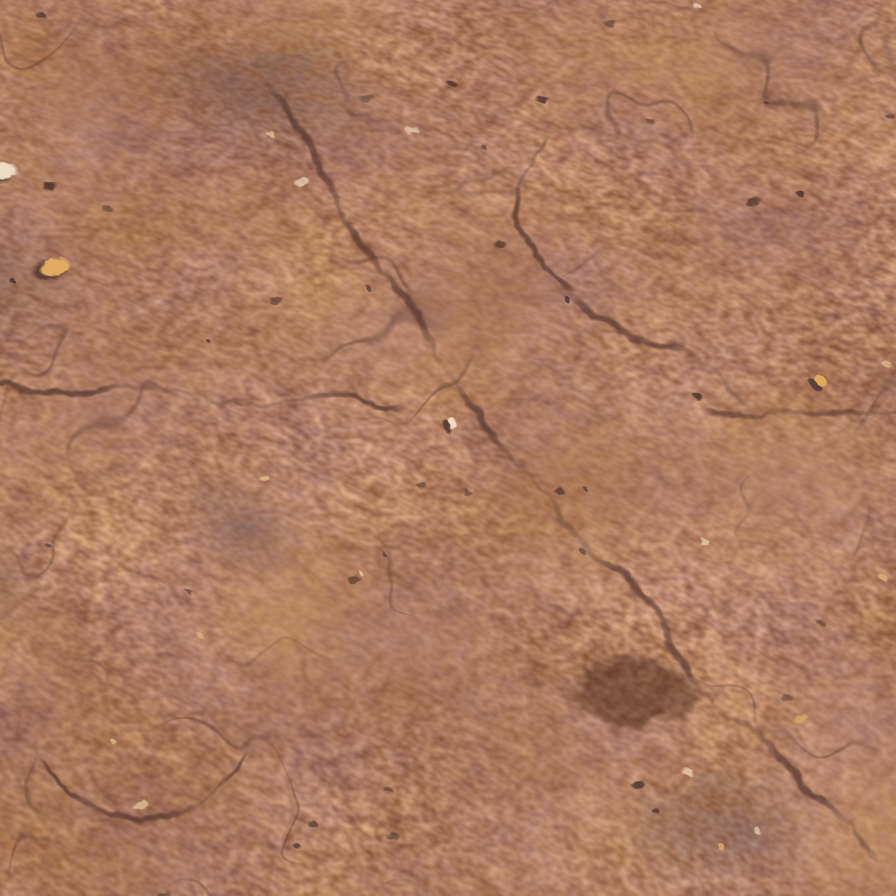
This texture is drawn by a WebGL 2 fragment shader. Its source:

```glsl
#version 300 es
precision highp float;
// Weathered reddish earth: layered gradient noise gives mottling and grain,
// jittered grid cells scatter stains, specks and chips, and noise-bent
// lines with broken widths form the cracks.
uniform vec2 u_resolution;
out vec4 fragColor;

const vec3 EARTH = vec3(0.688, 0.488, 0.383);
const vec3 TONE_SHIFT = vec3(1.0, 0.98, 0.82);    // colour change per unit of tone
const vec3 TINT_SHIFT = vec3(-0.15, -0.02, 1.0);  // warm to cool
const vec3 STAIN = vec3(0.49, 0.365, 0.335);
const vec3 WET_EARTH = vec3(0.44, 0.29, 0.215);
const vec3 CRACK = vec3(0.34, 0.215, 0.19);
const vec3 SPECK = vec3(0.30, 0.20, 0.18);
const vec3 CREAM = vec3(0.93, 0.86, 0.77);
const vec3 OCHRE = vec3(0.88, 0.66, 0.36);
const vec2 WET_CENTRE = vec2(0.71, 0.225);
const vec2 WET_SIZE = vec2(0.078, 0.042);
const vec2 GRAIN_DIR = vec2(0.83, -0.56);
const float BROAD_TONE = 0.085;
const float MEDIUM_TONE = 0.075;
const float FINE_TONE = 0.115;
const float DUST_TONE = 0.095;
const float TINT_AMOUNT = 0.075;
const float TAU = 6.28319;

vec2 hash22(vec2 p) {
    vec3 h = fract(p.xyx * vec3(0.1031, 0.1030, 0.0973));
    h += dot(h, h.yzx + 33.33);
    return fract((h.xx + h.yz) * h.zy);
}

float cornerSlope(vec2 cell, vec2 offset) {
    float angle = TAU * hash22(cell).x;
    return dot(vec2(cos(angle), sin(angle)), offset);
}

float gradientNoise(vec2 p) {
    vec2 i = floor(p), f = p - i;
    vec2 w = f * f * f * (f * (f * 6.0 - 15.0) + 10.0);
    vec2 e = vec2(1.0, 0.0);
    return mix(mix(cornerSlope(i, f), cornerSlope(i + e, f - e), w.x),
               mix(cornerSlope(i + e.yx, f - e.yx), cornerSlope(i + 1.0, f - 1.0), w.x), w.y);
}

// Scattered ellipses: x is coverage, y a random kind from 0 to 1.
vec2 scatter(vec2 p, float cells, float density, float radius, float soft, float seed) {
    vec2 q = p * cells, home = floor(q), best = vec2(0.0);
    for (int y = -1; y <= 1; y++)
    for (int x = -1; x <= 1; x++) {
        vec2 id = home + vec2(x, y);
        vec2 kind = hash22(id + seed + 57.3);
        if (kind.x > density) continue;
        vec2 r = q - id - hash22(id + seed);
        float angle = 1.2 * kind.y - 0.9;
        r = mat2(cos(angle), -sin(angle), sin(angle), cos(angle)) * r * vec2(0.75, 1.3);
        float size = radius * cells * (0.6 + 0.8 * kind.y);
        float cover = 1.0 - smoothstep(size * (1.0 - soft), size * (1.0 + soft), length(r));
        if (cover > best.x) best = vec2(cover, kind.x / density);
    }
    return best;
}

// Bowed, wandering line from a to b that thins and fades along its length.
float crack(vec2 p, vec2 a, vec2 b, float bow, float width) {
    float span = distance(a, b);
    vec2 dir = (b - a) / span, r = p - a;
    float along = dot(r, dir), t = clamp(along / span, 0.0, 1.0);
    float across = dot(r, vec2(-dir.y, dir.x)) - bow * 4.0 * t * (1.0 - t);
    across += 0.024 * gradientNoise(vec2(along * 8.0, a.x * 37.3));
    across += 0.009 * gradientNoise(vec2(along * 34.0, a.y * 41.7)) + 0.003 * gradientNoise(p * 90.0);
    float strength = smoothstep(-0.28, 0.25, gradientNoise(vec2(along * 13.0, a.y * 53.1 + 0.4)));
    float body = width * (0.45 + 0.55 * strength);
    float taper = smoothstep(0.0, 0.06, t) * (1.0 - smoothstep(0.94, 1.0, t));
    float soft = 0.0015 + 1.0 / u_resolution.y;
    return (1.0 - smoothstep(body * 0.3, body + soft, abs(across))) * (0.25 + 0.75 * strength) * taper;
}

void main() {
    vec2 p = gl_FragCoord.xy / u_resolution.y;

    // Ground plane foreshortens slightly upward; grain runs down to the right
    vec2 ground = vec2(p.x, p.y * (1.1 + 0.2 * p.y));
    vec2 grain = vec2(dot(ground, GRAIN_DIR) * 0.8, dot(ground, vec2(-GRAIN_DIR.y, GRAIN_DIR.x)) * 1.15);
    vec2 warp = vec2(gradientNoise(p * 17.0), gradientNoise(p * 17.0 + 40.0));
    vec2 ragged = p + 0.022 * warp + 0.012 * vec2(gradientNoise(p * 48.0), gradientNoise(p * 48.0 + 9.0));

    // Mottled base
    float broad = gradientNoise(ground * 3.2 + 5.0) + 0.7 * gradientNoise(ground * 8.0 + 21.0);
    float rough = 1.0 + 0.9 * gradientNoise(ground * 4.5 + 70.0);
    float medium = gradientNoise(grain * 30.0 + warp);
    float fine = gradientNoise(grain * 68.0 + 1.5 * warp);
    float dust = gradientNoise(grain * 135.0 + 13.0);
    float tone = BROAD_TONE * broad + rough * (MEDIUM_TONE * medium + FINE_TONE * fine + DUST_TONE * dust);
    float tint = gradientNoise(ground * 7.0 + 90.0) + 0.6 * gradientNoise(grain * 52.0 + 33.0);
    vec3 color = EARTH + tone * TONE_SHIFT + TINT_AMOUNT * tint * TINT_SHIFT;

    // Stains and the damp patch
    float stain = scatter(ragged, 3.2, 0.5, 0.05, 0.85, 11.0).x;
    color = mix(color, STAIN + 0.6 * tone, stain * clamp(0.55 + 0.7 * medium + 0.5 * fine, 0.0, 0.85));
    float wet = length((ragged - WET_CENTRE) / WET_SIZE);
    color = mix(color, WET_EARTH + 0.5 * tone, 0.8 * (1.0 - smoothstep(0.7, 1.05, wet)));

    // Cracks: a faint web below the long fractures
    float web = 1.0 - smoothstep(0.0, 0.032, abs(gradientNoise(ground * 4.6 + 0.35 * warp + 2.0)));
    color = mix(color, CRACK, 0.38 * web * smoothstep(0.0, 0.35, gradientNoise(p * 6.0 + 15.0)));
    float split = crack(p, vec2(0.28, 0.95), vec2(1.0, 0.02), -0.045, 0.0042);
    split = max(split, crack(p, vec2(-0.03, 0.568), vec2(0.46, 0.55), 0.0, 0.0028));
    split = max(split, crack(p, vec2(0.78, 0.54), vec2(1.04, 0.535), 0.0, 0.0032));
    split = max(split, crack(p, vec2(0.61, 0.85), vec2(0.63, 0.67), -0.035, 0.0036));
    split = max(split, crack(p, vec2(0.625, 0.68), vec2(0.84, 0.55), 0.0, 0.0042));
    split = max(split, crack(p, vec2(0.04, 0.16), vec2(0.28, 0.17), -0.08, 0.0036));
    color = mix(color, CRACK, 0.74 * split);

    // Specks, pale grit and shaded chips
    vec2 jagged = p + 0.004 * vec2(fine, dust);
    vec2 speck = scatter(jagged, 14.0, 0.2, 0.0042, 0.4, 3.0);
    color = mix(color, SPECK, speck.x * (0.45 + 0.45 * speck.y));
    vec2 grit = scatter(jagged, 12.0, 0.11, 0.0042, 0.35, 29.0);
    color = mix(color, mix(CREAM, OCHRE, grit.y), 0.75 * grit.x);
    float shade = scatter(jagged + vec2(0.006, 0.003), 4.0, 0.25, 0.0105, 0.25, 47.0).x;
    vec2 chip = scatter(jagged, 4.0, 0.25, 0.009, 0.2, 47.0);
    color = mix(color, SPECK, 0.8 * shade);
    color = mix(color, mix(CREAM, OCHRE, smoothstep(0.6, 0.8, chip.y)), chip.x);

    fragColor = vec4(clamp(color, 0.0, 1.0), 1.0);
}
```
